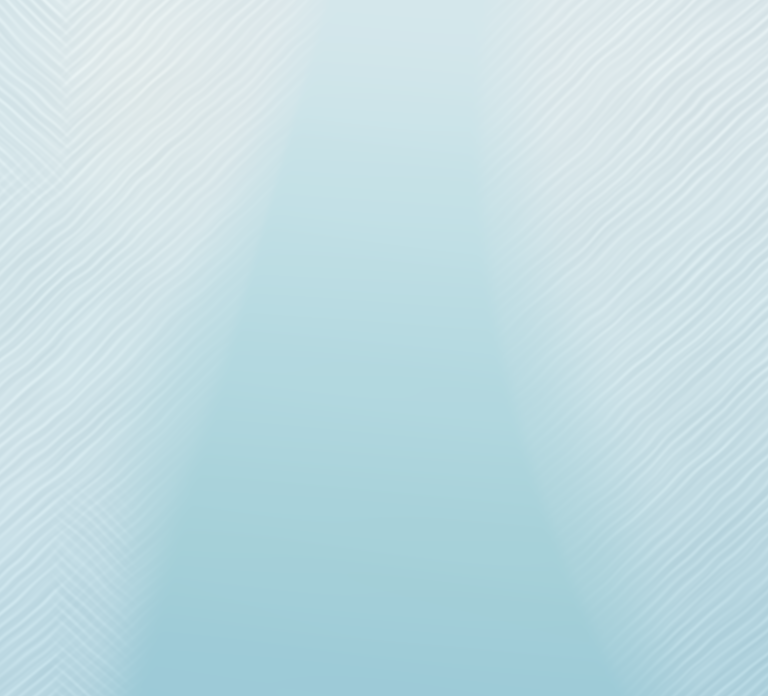
A WebGL 1 fragment shader for this background:

```glsl
precision highp float;
uniform vec2 u_resolution;

const vec3 CHANNEL_TOP = vec3(0.830, 0.905, 0.922);
const vec3 CHANNEL_HIGH = vec3(0.762, 0.878, 0.900);
const vec3 CHANNEL_MID = vec3(0.706, 0.850, 0.879);
const vec3 CHANNEL_LOW = vec3(0.644, 0.814, 0.846);
const vec3 CHANNEL_BASE = vec3(0.615, 0.794, 0.843);
const vec3 BANK_TOP = vec3(0.866, 0.911, 0.922);
const vec3 BANK_MID = vec3(0.810, 0.888, 0.909);
const vec3 BANK_BASE = vec3(0.690, 0.826, 0.870);
const vec3 WARM_GLOW = vec3(0.018, 0.010, 0.002);
const float STRIPE_COUNT = 74.0;
const float STRIPE_STRENGTH = 0.034;
const float STRIPE_SHARPNESS = 2.2;
const float WARP = 0.010;
const float BAND_STRENGTH = 0.004;
const float EDGE_STEP = 0.20;

float hash(vec2 p) {
  return fract(sin(dot(p, vec2(127.1, 311.7))) * 43758.5453);
}

float noise(vec2 p) {
  vec2 i = floor(p);
  vec2 f = fract(p);
  f = f * f * (3.0 - 2.0 * f);
  return mix(mix(hash(i), hash(i + vec2(1.0, 0.0)), f.x),
             mix(hash(i + vec2(0.0, 1.0)), hash(i + 1.0), f.x), f.y);
}

float bump(float x, float center, float width) {
  float d = (x - center) / width;
  return exp(-d * d);
}

// Vertical ramp of the smooth central channel
vec3 channelColor(float y) {
  vec3 c = mix(CHANNEL_BASE, CHANNEL_LOW, smoothstep(0.0, 0.22, y));
  c = mix(c, CHANNEL_MID, smoothstep(0.15, 0.54, y));
  c = mix(c, CHANNEL_HIGH, smoothstep(0.45, 0.74, y));
  return mix(c, CHANNEL_TOP, smoothstep(0.66, 1.0, y));
}

vec3 bankColor(float y) {
  vec3 c = mix(BANK_BASE, BANK_MID, smoothstep(-0.08, 0.56, y));
  return mix(c, BANK_TOP, smoothstep(0.45, 0.95, y));
}

// Small crisp step followed by a slow fade, by distance into the bank
float bankMask(float d, float stepWidth, float fadeWidth) {
  float crisp = smoothstep(-stepWidth, stepWidth, d);
  return mix(smoothstep(-0.02, fadeWidth, d), crisp, EDGE_STEP);
}

// Thin light ridges along a unit direction, with long brushed streaks
float ridges(vec2 p, vec2 along) {
  vec2 across = vec2(-along.y, along.x);
  vec2 q = vec2(dot(p, along), dot(p, across));
  q.y += WARP * (noise(p * 9.0) - 0.5) + 0.003 * noise(p * 31.0);
  float wave = 0.5 + 0.5 * sin(6.28318 * STRIPE_COUNT * q.y);
  float line = pow(wave, STRIPE_SHARPNESS) - 0.34;
  float strength = 0.5 + 0.9 * noise(q * vec2(9.0, 70.0));
  float streak = noise(q * vec2(13.0, 210.0)) - 0.5;
  return 1.3 * line * strength + 0.9 * streak;
}

void main() {
  vec2 uv = gl_FragCoord.xy / u_resolution;
  vec2 p = gl_FragCoord.xy / u_resolution.y;
  float x = uv.x;
  float y = uv.y;

  // Channel borders, sharpest at the upper left
  float leftEdge = 0.170 + 0.256 * y - 0.01 * bump(y, 0.27, 0.16);
  float rightEdge = 0.815 - 0.465 * y + 0.285 * y * y;
  float leftWidth = 0.07 + 0.09 * bump(y, 0.46, 0.22);
  float rightWidth = 0.10 + 0.08 * bump(y, 0.35, 0.3);
  float leftStep = mix(0.025, 0.006, smoothstep(0.2, 0.7, y));
  float leftBank = bankMask(leftEdge - x, leftStep, leftWidth);
  float rightBank = bankMask(x - rightEdge, 0.014, rightWidth);
  float bank = max(leftBank, rightBank);

  // Channel with faint sloping bands
  float slope = y + 0.09 * (x - 0.42);
  float bands = noise(vec2(x * 2.0, (slope + 0.14 * x) * 20.0)) - 0.5;
  vec3 channel = channelColor(slope) + BAND_STRENGTH * bands;

  // Banks: warm upper glow, cooler outer corner, pale lower left
  vec3 sides = bankColor(y);
  sides += WARM_GLOW * bump(x, 0.18, 0.12) * bump(y, 0.87, 0.2);
  sides -= vec3(0.024, 0.008, 0.002) * bump(x, 0.0, 0.09) * smoothstep(0.6, 0.9, y);
  sides += vec3(0.045, 0.025, 0.022) * bump(x, 0.0, 0.11) * (1.0 - smoothstep(0.3, 0.6, y));
  sides -= vec3(0.010, 0.007, 0.004) * smoothstep(0.82, 1.0, x);
  sides += 0.008 * (noise(p * vec2(7.0, 6.0)) - 0.5);

  // Rising ridges, turning downward in two patches on the left
  float upperTurn = (1.0 - smoothstep(0.07, 0.10, x)) * smoothstep(0.68, 0.80, y);
  float lowerTurn = smoothstep(0.06, 0.09, x) * (1.0 - smoothstep(0.15, 0.19, x))
                  * (1.0 - smoothstep(0.22, 0.34, y));
  float rising = ridges(p, normalize(vec2(1.0, 0.92)));
  float falling = ridges(p, normalize(vec2(1.0, -0.9)));
  float relief = mix(rising, falling, max(upperTurn, 0.7 * lowerTurn));
  float outer = mix(0.5, 1.0, smoothstep(0.15, 0.45, abs(x - 0.5)));
  sides += STRIPE_STRENGTH * outer * relief * vec3(1.0, 0.85, 0.75);

  gl_FragColor = vec4(clamp(mix(channel, sides, bank), 0.0, 1.0), 1.0);
}
```
